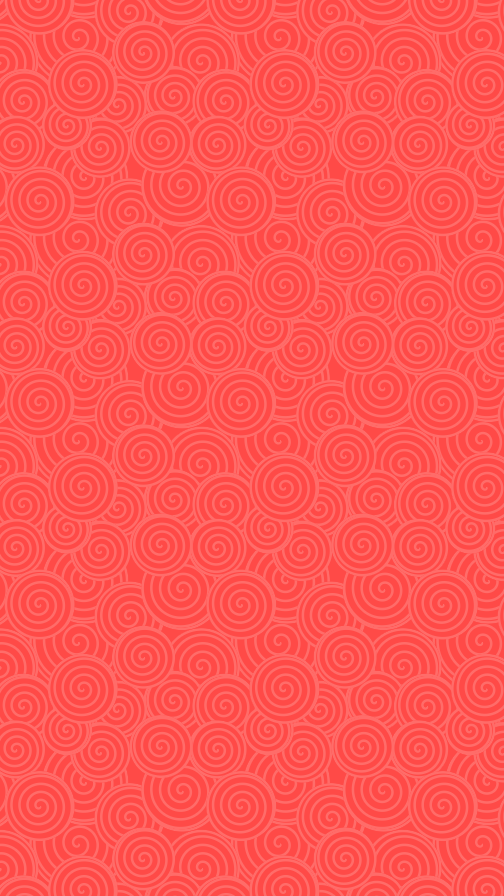
Give the GLSL for this pattern, as a Shadertoy shader.

```glsl
// Overlapping spiral discs in coral red, repeated on a square tile.
// Each disc is a distance-based spiral with a closed rim; discs are
// composited from back to front and wrap around the tile edges.

const float CANVAS_WIDTH = 432.0;   // design units across the canvas
const float TILE = 172.8;           // 2.5 repeats across
const float LINE_HALF = 1.08;
const float TAU = 6.2831853;
const vec3 CORAL = vec3(1.0, 0.29, 0.28);
const vec3 PALE_CORAL = vec3(1.0, 0.425, 0.412);

// Centre x, centre y (downward) and radius, ordered back to front
const int DISC_COUNT = 15;
const vec3 DISCS[DISC_COUNT] = vec3[](
    vec3(67.0, 32.0, 42.0),
    vec3(73.0, 152.0, 37.0),
    vec3(111.0, 10.0, 30.0),
    vec3(172.7, 53.0, 33.0),
    vec3(156.0, 159.5, 35.0),
    vec3(149.0, 82.5, 26.0),
    vec3(101.0, 90.0, 25.0),
    vec3(20.0, 87.0, 28.0),
    vec3(86.0, 126.5, 26.0),
    vec3(13.5, 124.0, 25.0),
    vec3(123.0, 45.0, 27.0),
    vec3(57.5, 107.5, 21.5),
    vec3(138.0, 121.5, 27.0),
    vec3(34.0, 172.5, 30.0),
    vec3(71.0, 72.0, 30.0)
);

// Smoothed coverage of a region whose signed distance is d
float coverage(float d, float pixel) {
    return clamp(0.5 - d / pixel, 0.0, 1.0);
}

// Shortest offset to a centre on the repeating tile
vec2 wrapOffset(vec2 p, vec2 centre) {
    vec2 q = p - centre;
    return q - TILE * floor(q / TILE + 0.5);
}

// Distance to the centreline of an Archimedean spiral
float spiralDistance(vec2 q, float spacing) {
    float turn = atan(q.y, q.x) / TAU;
    float phase = fract(length(q) / spacing - turn);
    return min(phase, 1.0 - phase) * spacing;
}

// Line amount inside one disc: spiral plus rim
float discInk(vec2 q, float radius, float pixel) {
    float spacing = 3.3 + 0.12 * radius;
    float rim = abs(length(q) - radius + LINE_HALF);
    float d = min(spiralDistance(q, spacing), rim);
    return coverage(d - LINE_HALF, pixel);
}

void mainImage(out vec4 fragColor, in vec2 fragCoord) {
    float pixel = CANVAS_WIDTH / iResolution.x;
    vec2 p = vec2(fragCoord.x, iResolution.y - fragCoord.y) * pixel;

    // Each disc hides the line work beneath it
    float ink = 0.0;
    for (int i = 0; i < DISC_COUNT; i++) {
        vec2 q = wrapOffset(p, DISCS[i].xy);
        float radius = DISCS[i].z;
        float inside = coverage(length(q) - radius, pixel);
        ink = mix(ink, discInk(q, radius, pixel), inside);
    }

    fragColor = vec4(mix(CORAL, PALE_CORAL, ink), 1.0);
}
```
